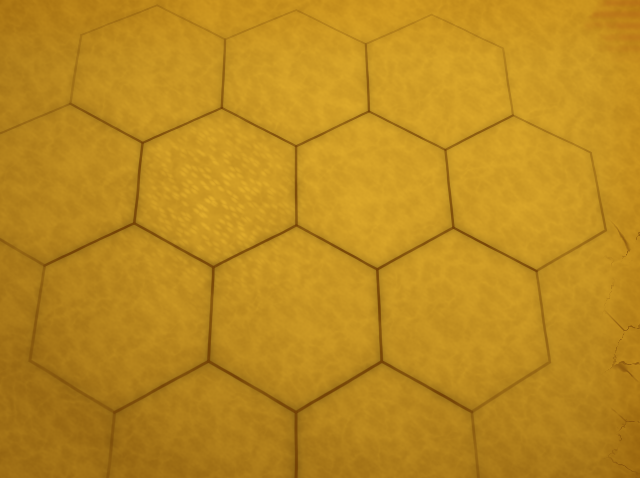
A Shadertoy shader for this pattern:

```glsl
// Draws a cluster of hexagons pressed into rolled golden dough, seen at a slight tilt.

const float ROW_PITCH = 0.8660254;  // row spacing for hexagons of width 1
const float GROOVE = 0.008;         // half width of a cut, in hexagon widths

vec2 hash2(vec2 p) {
    vec3 a = fract(p.xyx * vec3(0.1031, 0.1030, 0.0973));
    a += dot(a, a.yzx + 33.33);
    return fract((a.xx + a.yz) * a.zy);
}

// Distances to the nearest and second nearest feature points
vec2 cellular(vec2 p) {
    vec2 base = floor(p), nearest = vec2(8.0);
    for (int j = -1; j <= 1; j++)
    for (int i = -1; i <= 1; i++) {
        vec2 cell = base + vec2(i, j);
        float d = length(cell + hash2(cell) - p);
        nearest = d < nearest.x ? vec2(d, nearest.x) : vec2(nearest.x, min(nearest.y, d));
    }
    return nearest;
}

// Layered, rotated sines in about -1..1
float waves(vec2 p) {
    float sum = 0.0, gain = 0.5;
    for (int i = 0; i < 5; i++) {
        sum += gain * sin(p.x + 1.3 * sin(p.y)) * cos(0.8 * p.y);
        p = mat2(1.36, 1.26, -1.26, 1.36) * p + 1.7;
        gain *= 0.62;
    }
    return sum;
}

// Signed distance to an upright hexagon of width 1
float hexagon(vec2 p) {
    p = abs(p);
    return max(p.x, dot(p, vec2(0.5, ROW_PITCH))) - 0.5;
}

// Screen point (y down, height 1) to the plane of the dough
vec2 toPlane(vec2 q) {
    mat3 tilt = mat3(0.3336, 0.0115, 0.014,
                     -0.0559, 0.2516, -0.0902,
                     0.6193, 0.3868, 1.0);
    vec3 h = inverse(tilt) * vec3(q, 1.0);
    return h.xy / h.z;
}

// Cut depth (x) and soft shading (y); edges shared by two cells add up
vec2 cuts(vec2 p, float aa) {
    vec2 sum = vec2(0.0);
    for (int row = -1; row <= 2; row++) {
        float reach = 1.5 - 0.5 * abs(float(row));
        for (float u = -reach; u <= reach + 0.1; u += 1.0) {
            float d = abs(hexagon(p - vec2(u, float(row) * ROW_PITCH)));
            sum += vec2(1.0 - smoothstep(GROOVE - aa, GROOVE + aa, d), exp(-d * 38.0));
        }
    }
    return sum;
}

// Warm light, brightest right of the upper middle
vec3 doughColor(vec2 q, float mottle) {
    vec2 away = (q - vec2(0.85, 0.27)) * vec2(0.8, 1.0);
    float light = clamp(1.0 - 1.45 * dot(away, away), 0.0, 1.0) + mottle;
    vec3 col = mix(vec3(0.62, 0.43, 0.08), vec3(0.83, 0.63, 0.155), light);
    float rim = smoothstep(0.15, 0.0, q.y) + smoothstep(1.22, 1.36, q.x);
    return col - rim * vec3(0.01, 0.025, 0.025);
}

// Blotches, fine grain and slanted glints
float doughMottle(vec2 q) {
    float blotch = smoothstep(0.1, 0.75, cellular(q * 32.0 + waves(q * 19.0)).x) - 0.6;
    float grain = cellular(q * 130.0).x - 0.5;
    vec2 slant = mat2(0.8, -0.6, 0.6, 0.8) * q;
    float glint = 1.0 - smoothstep(0.05, 0.5, cellular(slant * vec2(38.0, 85.0)).x);
    vec2 shiny = q - vec2(0.45, 0.42);
    glint *= 0.06 + 0.3 * exp(-45.0 * dot(shiny, shiny));
    return 0.16 * blotch + 0.07 * grain + 0.09 * waves(q * 17.0) + glint;
}

// Short splits along the right border
float splits(vec2 q, float aa) {
    vec2 f = cellular(q * 9.0 + 0.22 * waves(q * 40.0));
    float border = smoothstep(1.25, 1.31, q.x) * smoothstep(0.44, 0.5, q.y);
    float broken = smoothstep(0.0, 0.25, waves(q * 13.0 + 2.0));
    return (1.0 - smoothstep(0.0, 0.03 + 9.0 * aa, f.y - f.x)) * border * broken;
}

void mainImage(out vec4 fragColor, in vec2 fragCoord) {
    float pixel = 1.0 / iResolution.y;
    vec2 q = vec2(fragCoord.x, iResolution.y - fragCoord.y) * pixel;
    vec3 col = doughColor(q, doughMottle(q));

    // Hexagon cuts, slightly uneven and fainter toward the top
    vec2 plane = toPlane(q + 0.0012 * vec2(waves(q * 16.0), waves(q.yx * 16.0 + 4.0)));
    vec2 cut = cuts(plane, 2.1 * pixel);
    float depth = mix(0.5, 1.0, smoothstep(-1.6, 0.5, plane.y)) * (0.9 + 0.25 * waves(q * 24.0));
    col *= 1.0 - 0.10 * depth * min(cut.y, 2.0);
    col = mix(col, vec3(0.45, 0.25, 0.015), min(0.42 * depth * cut.x, 0.9));

    // Splits and a ruddy ribbed patch in the upper right corner
    col = mix(col, vec3(0.5, 0.3, 0.04), 0.7 * splits(q, pixel));
    float patchMask = smoothstep(1.22, 1.32, q.x + 0.1 * waves(q * 20.0)) * (1.0 - smoothstep(0.06, 0.15, q.y));
    col = mix(col, vec3(0.72, 0.42, 0.1), patchMask * (0.35 + 0.2 * sin(q.y * 260.0)));

    fragColor = vec4(clamp(col, 0.0, 1.0), 1.0);
}
```
